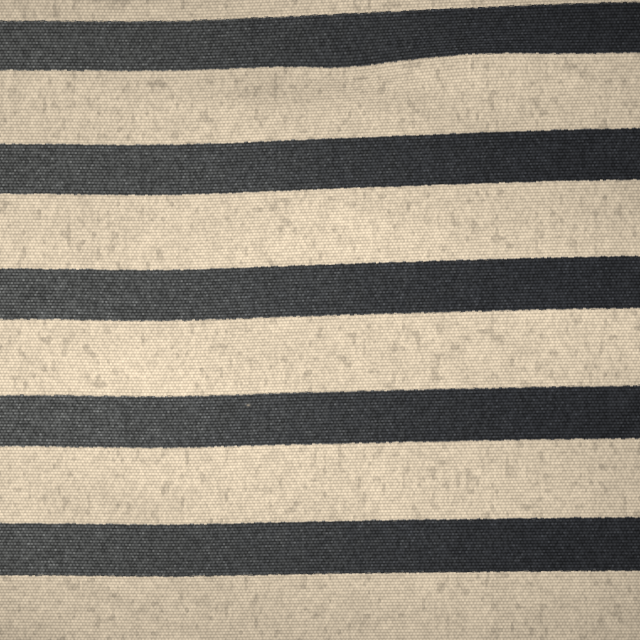
This texture is drawn by a three.js fragment shader. Its source:

```glsl
// Woven cotton with five charcoal stripes on cream, gently bent by soft folds.
// A warped coordinate sets the stripes; a staggered grid of thread bumps,
// grain noise and a broad warm light give the cloth its surface.
varying vec2 vUv;

const vec3 CREAM = vec3(0.81, 0.748, 0.652);
const vec3 CHARCOAL_LIT = vec3(0.295, 0.298, 0.293);
const vec3 CHARCOAL_DIM = vec3(0.165, 0.170, 0.180);
const vec2 THREADS = vec2(190.0, 216.0);
const float STRIPE_HALF = 0.201;   // half width as a share of one repeat
const float EDGE_SOFT = 0.010;

float hash(vec2 p) {
  vec3 q = fract(vec3(p.xyx) * 0.1031);
  q += dot(q, q.yzx + 33.33);
  return fract((q.x + q.y) * q.z);
}

float noise(vec2 p) {
  vec2 i = floor(p);
  vec2 f = fract(p);
  f = f * f * (3.0 - 2.0 * f);
  float low = mix(hash(i), hash(i + vec2(1.0, 0.0)), f.x);
  float high = mix(hash(i + vec2(0.0, 1.0)), hash(i + 1.0), f.x);
  return mix(low, high, f.y);
}

float fbm(vec2 p) {
  float sum = 0.0;
  float gain = 0.5;
  for (int i = 0; i < 4; i++) {
    sum += gain * noise(p);
    p = p * 2.03 + 17.1;
    gain *= 0.5;
  }
  return sum / 0.9375;
}

// Soft elliptical spot, 1 at its centre.
float spot(vec2 p, vec2 centre, vec2 radius) {
  vec2 d = (p - centre) / radius;
  return exp(-dot(d, d));
}

// Distance down the cloth after undoing its sag and folds.
float clothDepth(vec2 uv) {
  float depth = 1.0 - uv.y;
  float lift = (0.030 - 0.0253 * depth) * smoothstep(0.15, 1.08, uv.x);
  lift -= 0.003 * spot(uv, vec2(0.27, 0.45), vec2(0.14, 0.6));
  lift += 0.006 * spot(uv, vec2(0.75, 0.91), vec2(0.11, 0.035));
  lift -= 0.006 * spot(uv, vec2(0.54, 0.89), vec2(0.08, 0.035));
  return depth + lift;
}

// Stripe mask; repeats widen slightly toward the bottom.
float stripeMask(float depth) {
  float u = depth - 0.071;
  float repeat = u * 5.222 * (1.0 - 0.0341 * u);
  float dist = abs(fract(repeat + 0.5) - 0.5);
  return 1.0 - smoothstep(STRIPE_HALF - EDGE_SOFT, STRIPE_HALF + EDGE_SOFT, dist);
}

// Raised thread crossings: x is the bump height, y a random value per thread.
vec2 weave(vec2 p) {
  float row = floor(p.y);
  p.x += 0.5 * mod(row, 2.0);
  vec2 cell = fract(p) - 0.5;
  float bump = 1.0 - smoothstep(0.08, 0.62, length(cell * vec2(0.9, 1.1)));
  return vec2(bump, hash(floor(p)));
}

// Broad light from the left with falloff at the corners and shallow folds.
float lighting(vec2 uv) {
  vec2 d = uv - vec2(0.32, 0.50);
  float light = 1.10 - 0.28 * d.x * d.x - 0.62 * d.y * d.y;
  light += 0.13 * (fbm(vec2(uv.x * 2.5 + uv.y, uv.y * 5.0 + uv.x * 1.5)) - 0.5);
  light += 0.05 * spot(uv, vec2(0.70, 0.87), vec2(0.18, 0.03));
  light -= 0.06 * spot(uv, vec2(0.47, 0.86), vec2(0.16, 0.025));
  float crease = uv.y - 0.055 + 0.35 * (uv.x - 0.19);
  light -= 0.05 * exp(-crease * crease * 9000.0) * spot(uv, vec2(0.19, 0.055), vec2(0.09));
  return light;
}

void main() {
  vec2 uv = vUv;
  float depth = clothDepth(uv);
  vec2 clothUv = vec2(uv.x, 1.0 - depth);
  vec2 thread = weave(clothUv * THREADS);

  // Thread ends roughen the printed edge.
  float fray = 0.0016 * (thread.y - 0.5) + 0.0012 * (noise(uv * vec2(260.0, 90.0)) - 0.5);
  float stripe = stripeMask(depth + fray);

  // Thread relief, fine grain and cloudy mottling.
  float relief = thread.x - 0.42;
  float grain = noise(clothUv * vec2(300.0, 240.0) + 9.0) - 0.5;
  float mottle = fbm(clothUv * vec2(75.0, 60.0)) - 0.5;
  float slub = smoothstep(0.70, 0.92, noise(clothUv * vec2(130.0, 85.0) + 41.0));

  float light = lighting(uv);
  float creamTone = 1.0 + 0.16 * relief + 0.12 * grain + 0.10 * mottle - 0.10 * slub;
  vec3 cream = CREAM * light * creamTone;

  float dim = smoothstep(0.05, 0.95, uv.x + 0.25 * mottle);
  vec3 charcoal = mix(CHARCOAL_LIT, CHARCOAL_DIM, dim);
  float glint = smoothstep(0.72, 1.0, thread.y) * thread.x;
  float charcoalTone = 1.0 + 0.42 * relief + 0.35 * grain + 0.22 * mottle + 0.30 * glint;
  charcoal *= light * charcoalTone;

  vec3 color = mix(cream, charcoal, stripe);

  // A tiny pale nub of lint.
  color = mix(color, CREAM * 0.85, 0.8 * spot(uv, vec2(0.388, 0.367), vec2(0.003, 0.002)));
  gl_FragColor = vec4(clamp(color, 0.0, 1.0), 1.0);
}
```
